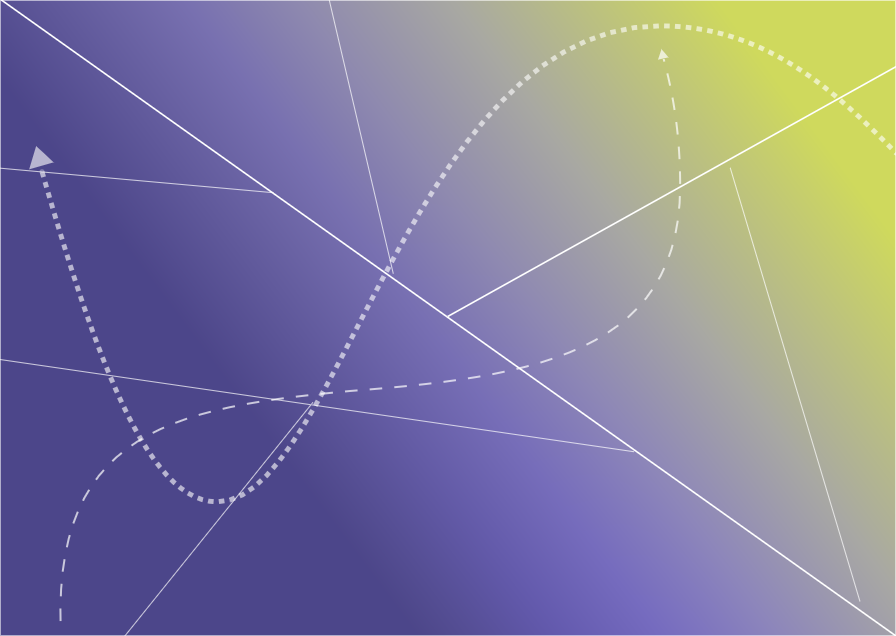
This background is drawn by a WebGL 1 fragment shader. Its source:

```glsl
precision highp float;
// Indigo-to-lime diagonal gradient crossed by fine white lines and two dashed arrow paths.

uniform vec2 u_resolution;

const float CANVAS_WIDTH = 7.68; // all lengths are fractions of this width
const vec3 INDIGO = vec3(0.30, 0.275, 0.54);
const vec3 VIOLET = vec3(0.47, 0.44, 0.69);
const vec3 LILAC = vec3(0.56, 0.54, 0.685);
const vec3 GREY = vec3(0.66, 0.66, 0.635);
const vec3 LIME = vec3(0.81, 0.85, 0.365);

// Share of a pixel covered by a stripe centred on zero
float stripe(float d, float halfWidth, float px) {
  float hi = min(d + 0.5 * px, halfWidth);
  float lo = max(d - 0.5 * px, -halfWidth);
  return clamp((hi - lo) / px, 0.0, 1.0);
}

float fill(float d, float px) {
  return clamp(0.5 - d / px, 0.0, 1.0);
}

// Distance to a segment, and the fraction along it of the nearest point
vec2 segment(vec2 p, vec2 a, vec2 b) {
  vec2 ab = b - a;
  float h = clamp(dot(p - a, ab) / dot(ab, ab), 0.0, 1.0);
  return vec2(length(p - a - ab * h), h);
}

float line(vec2 p, vec2 a, vec2 b, float width, float px) {
  return stripe(segment(p, a, b).x, 0.5 * width, px);
}

vec2 bezier(vec2 a, vec2 b, vec2 c, vec2 d, float t) {
  float s = 1.0 - t;
  return s * s * s * a + 3.0 * s * t * (s * b + t * c) + t * t * t * d;
}

// Extends a path by one curve; path = (distance, arc at nearest point, total arc)
vec3 trace(vec3 path, vec2 p, vec2 a, vec2 b, vec2 c, vec2 d) {
  vec2 from = a;
  for (int i = 1; i <= 28; i++) {
    vec2 to = bezier(a, b, c, d, float(i) / 28.0);
    vec2 hit = segment(p, from, to);
    float len = distance(from, to);
    if (hit.x < path.x) path.xy = vec2(hit.x, path.z + hit.y * len);
    path.z += len;
    from = to;
  }
  return path;
}

float dashes(vec3 path, float width, float dash, float period, float start, float px) {
  float along = mod(path.y - start - 0.5 * dash + 0.5 * period, period) - 0.5 * period;
  return stripe(path.x, 0.5 * width, px) * stripe(along, 0.5 * dash, px);
}

// Signed distance to the left half-plane of an edge
float edge(vec2 p, vec2 a, vec2 b) {
  vec2 e = normalize(b - a);
  return dot(p - a, vec2(e.y, -e.x));
}

// Corners run counterclockwise
float triangle(vec2 p, vec2 a, vec2 b, vec2 c, float px) {
  return fill(max(edge(p, a, b), max(edge(p, b, c), edge(p, c, a))), px);
}

vec3 background(vec2 p) {
  float t = dot(p, vec2(0.8, 0.6)) - 3.276;
  float down = dot(p, vec2(0.6, -0.8)) + 4.368;
  vec3 col = mix(INDIGO, VIOLET, clamp((t + 0.4) / 1.66, 0.0, 1.0));
  col = mix(col, LILAC, clamp((t - 1.26) / 0.8, 0.0, 1.0));
  col = mix(col, GREY, clamp((t - 2.06) / 1.04, 0.0, 1.0));
  col = mix(col, LIME, clamp((t - 3.1) / 1.8, 0.0, 1.0));
  // Richer violet toward the lower end of the band
  float band = smoothstep(-0.4, 0.7, t) * (1.0 - smoothstep(1.5, 3.5, t));
  return col + vec3(-0.01, -0.02, 0.06) * band * smoothstep(3.0, 8.0, down);
}

void main() {
  float px = CANVAS_WIDTH / u_resolution.x;
  vec2 p = gl_FragCoord.xy * px;
  vec2 size = u_resolution * px;
  vec3 white = vec3(1.0);
  vec3 col = background(p);

  // Thin and bold straight lines
  float thin = line(p, vec2(2.82, 5.46), vec2(3.37, 3.11), 0.009, px);
  thin = max(thin, line(p, vec2(0.0, 4.01), vec2(2.34, 3.80), 0.009, px));
  thin = max(thin, line(p, vec2(0.0, 2.37), vec2(5.43, 1.58), 0.009, px));
  thin = max(thin, line(p, vec2(1.07, 0.0), vec2(2.68, 2.00), 0.009, px));
  thin = max(thin, line(p, vec2(6.26, 4.01), vec2(7.37, 0.30), 0.009, px));
  float bold = line(p, vec2(0.0, 5.46), vec2(7.68, 0.0), 0.014, px);
  bold = max(bold, line(p, vec2(3.84, 2.74), vec2(7.68, 4.88), 0.014, px));
  col = mix(col, white, 0.7 * thin);
  col = mix(col, white, bold);

  // Dotted wave with its arrowhead
  vec3 wave = vec3(100.0, 0.0, 0.0);
  wave = trace(wave, p, vec2(0.36, 3.98), vec2(0.80, 2.46), vec2(1.25, 1.15), vec2(1.86, 1.15));
  wave = trace(wave, p, vec2(1.86, 1.15), vec2(2.90, 1.15), vec2(3.52, 5.23), vec2(5.66, 5.23));
  wave = trace(wave, p, vec2(5.66, 5.23), vec2(6.55, 5.23), vec2(7.15, 4.68), vec2(7.68, 4.14));
  float dots = dashes(wave, 0.042, 0.048, 0.093, 0.0, px);
  float head = triangle(p, vec2(0.31, 4.20), vec2(0.25, 4.00), vec2(0.46, 4.06), px);
  col = mix(col, white, 0.6 * max(dots, head));

  // Dashed bend with its arrowhead
  vec3 bend = vec3(100.0, 0.0, 0.0);
  bend = trace(bend, p, vec2(0.52, 0.06), vec2(0.46, 1.76), vec2(1.50, 1.96), vec2(3.00, 2.10));
  bend = trace(bend, p, vec2(3.00, 2.10), vec2(4.55, 2.22), vec2(5.83, 2.41), vec2(5.83, 3.86));
  bend = trace(bend, p, vec2(5.83, 3.86), vec2(5.83, 4.26), vec2(5.78, 4.61), vec2(5.69, 4.94));
  float strokes = dashes(bend, 0.017, 0.108, 0.212, 0.068, px);
  float tip = triangle(p, vec2(5.67, 5.03), vec2(5.64, 4.94), vec2(5.73, 4.96), px);
  col = mix(col, white, 0.7 * max(strokes, tip));

  // Hairline frame
  vec2 inset = min(p, size - p);
  col = mix(col, white, 0.6 * stripe(min(inset.x, inset.y), 0.008, px));
  gl_FragColor = vec4(col, 1.0);
}
```
